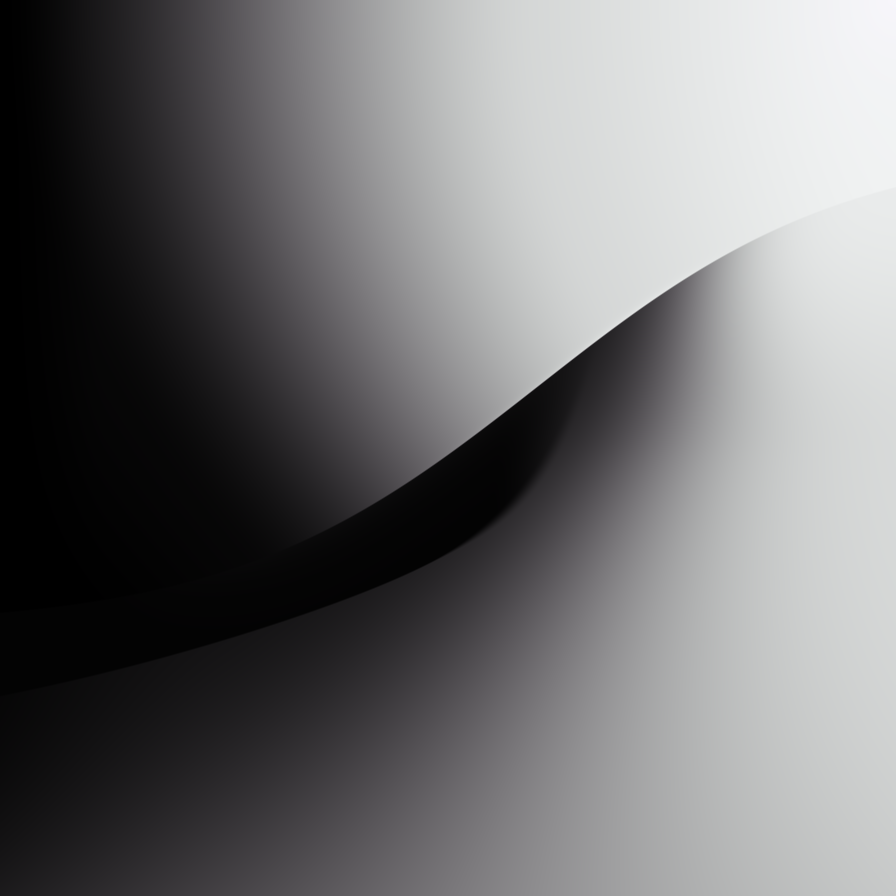
A Shadertoy shader for this background:

```glsl
const vec3 DARK_TINT = vec3(1.03, 0.98, 1.04);
const vec3 LIGHT_TINT = vec3(0.993, 1.003, 1.0);
const vec3 CORNER_GLOW = vec3(0.03, 0.015, 0.04);

float logistic(float t) {
    return 1.0 / (1.0 + exp(-t));
}

// Height of the long S-shaped crest
float ridgeHeight(float x) {
    return 0.30 + 0.54 * logistic(5.8 * (x - 0.602));
}

// Height of the lower rim of the black fold
float foldHeight(float x) {
    return 0.223 + 0.2 * x + 0.2 * x * x + 0.096 * exp(17.6 * (x - 0.632));
}

// Broad light sweeping in from the upper right
float upperShade(vec2 p) {
    float depth = 1.0 - p.y;
    float u = p.x - 0.7 * depth * depth;
    float body = 0.8 * smoothstep(0.0, 0.6, u);
    float bloom = 0.14 * smoothstep(0.4, 1.0, u);
    float haze = 0.03 * smoothstep(-0.25, 0.1, u) * smoothstep(0.0, 0.12, p.x);
    return body + bloom + haze * (1.0 - body);
}

// Slope below the crest: its shadow tightens with height
float lowerShade(vec2 p) {
    float center = 0.485 + 0.5 * p.y - 0.07 * smoothstep(0.5, 0.78, p.y);
    float steepness = 4.4 * exp(2.7 * p.y);
    float lit = logistic(steepness * (p.x - center));
    float peak = 0.86 + 0.06 * smoothstep(0.5, 0.8, p.y);
    float haze = 0.055 * smoothstep(-0.15, 0.25, p.x);
    return mix(haze, peak, lit);
}

// Coverage of the fold, dissolving towards its right tip
float foldMask(vec2 p, float pixel) {
    float softness = pixel + 0.018 * smoothstep(0.48, 0.65, p.x);
    float above = smoothstep(-softness, softness, p.y - foldHeight(p.x));
    return above * (1.0 - smoothstep(0.55, 0.68, p.x));
}

void mainImage(out vec4 fragColor, in vec2 fragCoord) {
    vec2 p = fragCoord / iResolution.xy;
    float pixel = 1.2 / iResolution.y;
    float height = p.y - ridgeHeight(p.x);

    // Black fold with a faint sheen under the crest
    float sheen = 0.03 * exp(-abs(height) / 0.025) * smoothstep(0.1, 0.4, p.x);
    float below = mix(lowerShade(p), 0.012 + sheen, foldMask(p, pixel));

    // Bright lip along the middle of the crest
    float lipSpan = smoothstep(0.4, 0.62, p.x) * (1.0 - smoothstep(0.7, 0.85, p.x));
    float above = upperShade(p) + 0.06 * lipSpan * exp(-abs(height) / 0.004);

    float shade = mix(below, above, smoothstep(-pixel, pixel, height));

    // Cool tint and pale corner
    vec3 color = shade * mix(DARK_TINT, LIGHT_TINT, smoothstep(0.1, 0.8, shade));
    color += CORNER_GLOW * exp(-10.0 * distance(p, vec2(1.0)));
    fragColor = vec4(clamp(color, 0.0, 1.0), 1.0);
}
```
